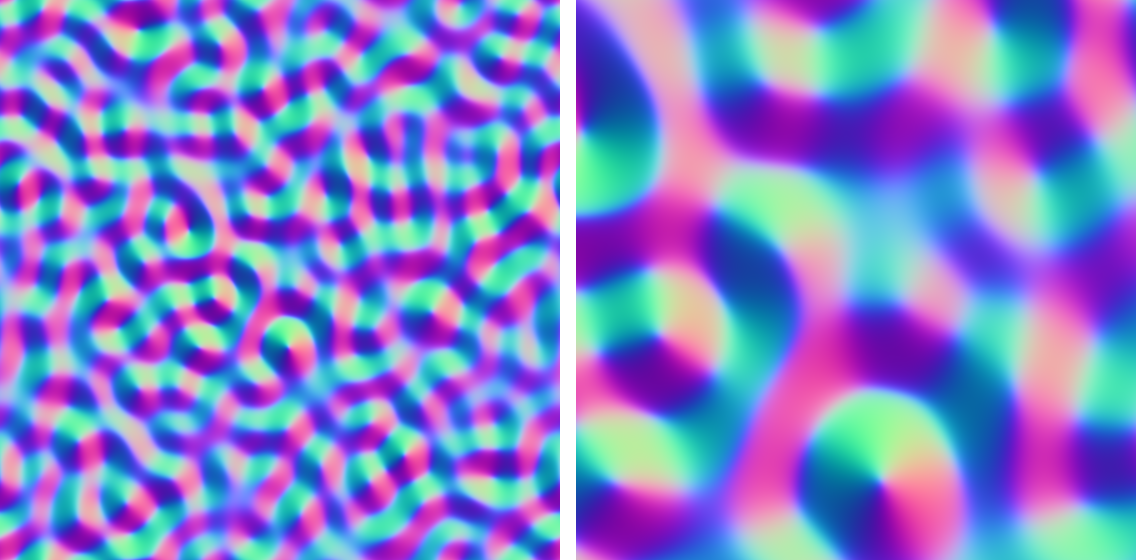
Left: the whole. Right: its middle third, enlarged.
This texture map is drawn by a WebGL 2 fragment shader. Its source:

```glsl
#version 300 es
precision highp float;

uniform vec2 u_resolution;
out vec4 fragColor;

const float PI = 3.14159265;
const float TAU = 6.28318531;
const int WAVE_COUNT = 80;

float hash(float seed) {
    return fract(sin(seed * 12.9898) * 43758.5453);
}

// Whole-number wave vector, so that every wave closes on the tile
vec2 waveVector(float index, float lowFrequency, float highFrequency) {
    float angle = PI * (index + hash(index + 0.37)) / float(WAVE_COUNT);
    float frequency = mix(lowFrequency, highFrequency, hash(index + 101.7));
    return round(frequency * vec2(cos(angle), sin(angle)));
}

// Slope of a bumpy surface made of waves with random phases
vec2 surfaceSlope(vec2 uv, float lowFrequency, float highFrequency) {
    vec2 slope = vec2(0.0);
    for (int i = 0; i < WAVE_COUNT; i++) {
        float index = float(i);
        vec2 wave = waveVector(index, lowFrequency, highFrequency);
        float phase = hash(index + 211.3);
        slope += normalize(wave) * cos(TAU * (dot(wave, uv) + phase));
    }
    return slope * 2.0 / sqrt(float(WAVE_COUNT));
}

// Surface direction packed into the colour range
vec3 normalColor(vec2 slope, float steepness) {
    vec3 normal = normalize(vec3(-slope * steepness, 1.0));
    return 0.5 + 0.5 * normal;
}

void main() {
    vec2 uv = gl_FragCoord.xy / u_resolution;
    vec2 slope = surfaceSlope(uv, 7.5, 15.5);
    fragColor = vec4(normalColor(slope, 1.05), 1.0);
}
```
